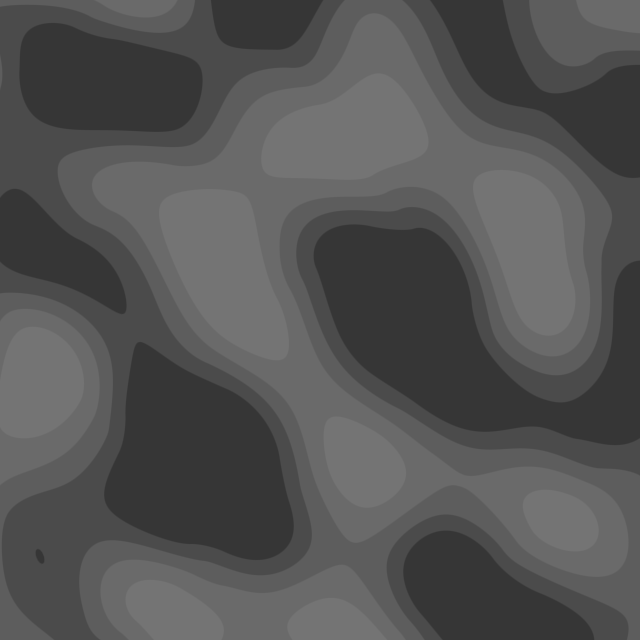
Give the GLSL for this texture, as a WebGL 2 fragment shader.

```glsl
#version 300 es
precision highp float;
// Smooth gradient noise, drawn out along a diagonal and cut into five flat grey tones.

uniform vec2 u_resolution;
out vec4 fragColor;

// Random unit vector for a lattice corner
vec2 cornerGradient(vec2 corner) {
    float angle = 6.2832 * fract(sin(dot(corner, vec2(127.1, 311.7))) * 43758.5453);
    return vec2(cos(angle), sin(angle));
}

float gradientNoise(vec2 p) {
    vec2 cell = floor(p);
    vec2 f = fract(p);
    vec2 blend = f * f * (3.0 - 2.0 * f);
    float a = dot(cornerGradient(cell), f);
    float b = dot(cornerGradient(cell + vec2(1.0, 0.0)), f - vec2(1.0, 0.0));
    float c = dot(cornerGradient(cell + vec2(0.0, 1.0)), f - vec2(0.0, 1.0));
    float d = dot(cornerGradient(cell + 1.0), f - 1.0);
    return mix(mix(a, b, blend.x), mix(c, d, blend.x), blend.y);
}

// Antialiased step at one height of the noise
float contour(float level, float height, float softness) {
    return smoothstep(level - softness, level + softness, height);
}

void main() {
    vec2 uv = gl_FragCoord.xy / u_resolution;

    // Longer cells along the falling diagonal
    vec2 across = vec2(0.79, 0.61);
    vec2 along = vec2(0.61, -0.79);
    vec2 p = vec2(dot(uv, across) * 5.2, dot(uv, along) * 3.8);

    float height = gradientNoise(p + vec2(13.3, 27.6));
    float softness = 0.7 * fwidth(height) + 1e-5;

    // Tones from the deepest hollows to the highest crests
    float grey = 0.212;
    grey = mix(grey, 0.294, contour(-0.165, height, softness));
    grey = mix(grey, 0.365, contour(-0.028, height, softness));
    grey = mix(grey, 0.415, contour(0.115, height, softness));
    grey = mix(grey, 0.455, contour(0.28, height, softness));

    fragColor = vec4(vec3(grey), 1.0);
}
```
